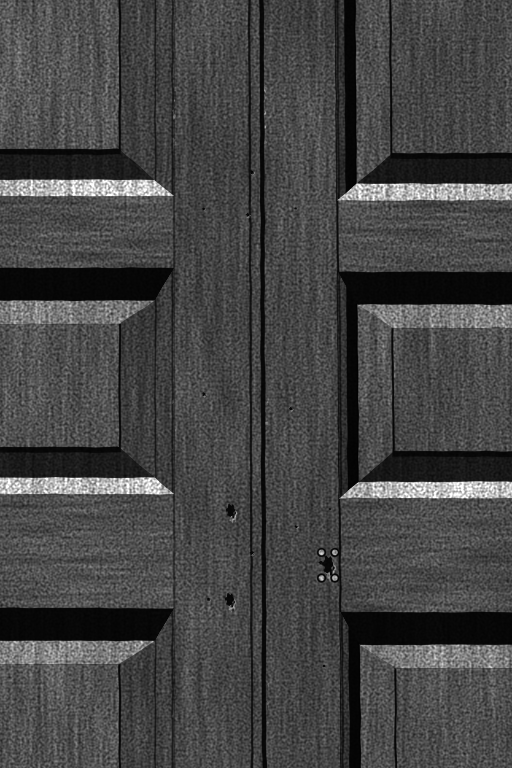
This texture is drawn by a Shadertoy shader. Its source:

```glsl
// Lengths are in canvas widths; vec3 sets are ordered side, bottom, top
const float SEAM_X = 0.5175, SEAM_LEAN = 0.0037;
const float LEFT_STILE = 0.340, RIGHT_STILE = 0.667, RIGHT_LEAN = 0.0073;
const float RIGHT_DROP = 0.008;
const vec2 OPENINGS[3] = vec2[3](vec2(1.117, 2.0), vec2(0.535, 0.977), vec2(-1.0, 0.3125));
const vec3 FRAME = vec3(0.038, 0.032, 0.064);
const vec3 BEVEL = vec3(0.070, 0.060, 0.046);
const vec3 CAST = vec3(0.004, 0.011, 0.0);
const vec3 FRAME_LEFT = vec3(0.25, 0.77, 0.025), FRAME_RIGHT = vec3(0.19, 0.75, 0.025);
const vec3 BEVEL_LEFT = vec3(0.24, 0.11, 0.50), BEVEL_RIGHT = vec3(0.31, 0.09, 0.47);
const float FIELD_LEFT = 0.33, FIELD_RIGHT = 0.29;
const float STILE = 0.275, RAIL = 0.295, SHADOW = 0.03, CHIP = 0.62;
const float FILM_SCALE = 190.0, FILM_GRAIN = 0.85, WOOD_GRAIN = 0.40;
const float PIT_CELL = 0.075, PIT_CHANCE = 0.16;
const vec2 KEYHOLE = vec2(0.641, 0.396);
const vec2 GOUGES[2] = vec2[2](vec2(0.451, 0.502), vec2(0.449, 0.328));

float softness;

vec2 hash2(vec2 p) {
    vec3 q = fract(vec3(p.xyx) * vec3(0.1031, 0.1030, 0.0973));
    q += dot(q, q.yzx + 33.33);
    return fract((q.xx + q.yz) * q.zy);
}

float gradientDot(vec2 cell, vec2 offset) {
    return dot(hash2(cell) * 2.0 - 1.0, offset);
}

float gradientNoise(vec2 p) {
    vec2 i = floor(p), f = p - i;
    vec2 w = f * f * f * (f * (f * 6.0 - 15.0) + 10.0);
    vec2 e = vec2(1.0, 0.0);
    return mix(mix(gradientDot(i, f), gradientDot(i + e, f - e), w.x),
               mix(gradientDot(i + e.yx, f - e.yx), gradientDot(i + 1.0, f - 1.0), w.x), w.y);
}

float cover(float d) { return smoothstep(-softness, softness, d); }
float band(float x, float halfWidth) { return cover(halfWidth - abs(x)); }
float min3(vec3 v) { return min(v.x, min(v.y, v.z)); }

// Mitred faces: the nearest scaled side decides the tone
float mitre(vec3 d, vec3 width, vec3 tones) {
    vec3 n = d / width;
    float tone = mix(tones.x, tones.y, cover((n.x - n.y) * width.y));
    return mix(tone, tones.z, cover((min(n.x, n.y) - n.z) * width.z));
}

// Returns tone and how far the wood grain runs across
vec2 joinery(float u, float y, float right) {
    vec2 wood = mix(vec2(STILE, 0.0), vec2(RAIL, 1.0), cover(u));
    wood.x *= 1.0 - mix(0.45, 0.85, right) * band(u, 0.002);
    for (int i = 0; i < 3; i++) {
        vec3 opening = vec3(u, y - OPENINGS[i].x, OPENINGS[i].y - y);
        vec3 panel = opening - FRAME;
        vec3 field = panel - BEVEL;
        vec3 frameTones = mix(FRAME_LEFT, FRAME_RIGHT, right);
        frameTones.x *= 1.0 - 0.9 * right * cover(u - 0.016);
        frameTones.x *= 1.0 - 0.6 * band(u - FRAME.x, 0.003);
        frameTones.x *= 1.0 - 0.6 * band(u - 0.003, 0.002);
        float tone = mitre(opening, FRAME, frameTones);
        float bevel = mitre(panel, BEVEL, mix(BEVEL_LEFT, BEVEL_RIGHT, right));
        tone = mix(tone, bevel, cover(min3(panel)));
        tone = mix(tone, SHADOW, cover(min3(field + CAST)));
        tone = mix(tone, mix(FIELD_LEFT, FIELD_RIGHT, right), cover(min3(field)));
        wood = mix(wood, vec2(tone, 0.0), cover(min3(opening)));
    }
    return wood;
}

// Dark hole with a lit lower right rim
float pit(float tone, vec2 d, float radius) {
    float ragged = radius * 0.9 * gradientNoise(d * 1.6 / radius + 7.0);
    tone = mix(tone, CHIP, 0.7 * cover(radius - length(d - radius * vec2(0.4, -0.5)) + ragged));
    return mix(tone, SHADOW, cover(radius - length(d) + ragged));
}

void mainImage(out vec4 fragColor, in vec2 fragCoord) {
    softness = 0.75 / iResolution.x;
    vec2 p = fragCoord / iResolution.xy * vec2(1.0, 1.5);
    vec2 q = p + 0.0022 * vec2(gradientNoise(p * 24.0), gradientNoise(p * 24.0 + 50.0));
    float seam = q.x - SEAM_X + SEAM_LEAN * q.y;
    float right = step(0.0, seam);
    float u = mix(LEFT_STILE - q.x, q.x - RIGHT_STILE + RIGHT_LEAN * q.y, right);
    vec2 wood = joinery(u, q.y + RIGHT_DROP * right, right);

    // Wood fibres and broad mottling
    float upright = gradientNoise(p * vec2(150.0, 9.0)) + 0.6 * gradientNoise(p * vec2(60.0, 3.0));
    float across = gradientNoise(p * vec2(9.0, 130.0) + 30.0) + 0.6 * gradientNoise(p * vec2(4.0, 50.0));
    float tone = wood.x * (1.0 + WOOD_GRAIN * mix(upright, across, wood.y));
    tone *= 1.0 + 0.25 * gradientNoise(p * 4.0);

    // Meeting bead and seam
    tone = mix(tone, SHADOW, 0.85 * band(seam + 0.025, 0.0022));
    tone = mix(tone, SHADOW, band(seam + 0.001, 0.0042));

    // Chipped edges along the seam and the left stile
    float flakes = smoothstep(0.12, 0.3, gradientNoise(p * vec2(140.0, 75.0)));
    float worn = smoothstep(-0.05, 0.3, gradientNoise(vec2(3.0, p.y * 5.0)));
    tone = mix(tone, CHIP, flakes * worn * max(band(seam - 0.006, 0.003), 0.6 * band(q.x - LEFT_STILE, 0.004)));

    // Scattered pits on the stiles
    vec2 cell = floor(p / PIT_CELL);
    vec2 seed = hash2(cell + 17.0);
    vec2 center = (cell + 0.25 + 0.5 * hash2(cell + 91.0)) * PIT_CELL;
    if (seed.x < PIT_CHANCE && u < -0.01) tone = pit(tone, p - center, mix(0.002, 0.004, seed.y));
    for (int i = 0; i < 2; i++) tone = pit(tone, (p - GOUGES[i]) * vec2(1.0, 0.6), 0.008);

    // Keyhole with four nail heads
    vec2 key = p - KEYHOLE;
    tone = pit(tone, key * vec2(1.0, 0.55), 0.010);
    vec2 nail = abs(key) - vec2(0.013, 0.025);
    tone = mix(tone, SHADOW, cover(0.009 - length(nail)));
    tone = mix(tone, CHIP, cover(0.0055 - length(nail)));

    // Film grain
    tone *= 1.0 + FILM_GRAIN * gradientNoise(p * FILM_SCALE);
    fragColor = vec4(vec3(clamp(tone, 0.0, 1.0)), 1.0);
}
```
